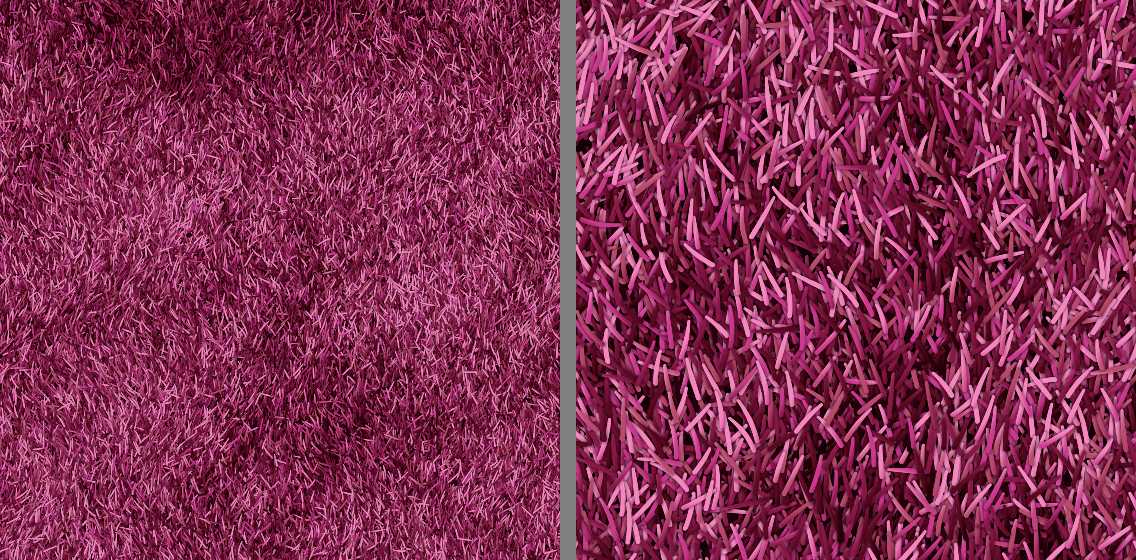
Left, the full canvas; right, a detail of the centre.
Give the GLSL for this texture, as a WebGL 1 fragment shader.

```glsl
precision highp float;
// Dense magenta pile of short, thin blades, like dyed artificial grass.
// Jittered grids of tapered, bent blades are stacked from dark and deep to
// bright and near; layered sines vary the lean and the light in broad patches.

uniform vec2 u_resolution;

#define LAYERS 15
#define CELL 0.0168          // grid spacing, in canvas units
#define HALF_LENGTH 0.0148   // longest half blade
#define HALF_WIDTH 0.00148
#define SPREAD 1.1           // random lean, radians
#define WILD_SHARE 0.14      // blades lying across the pile
#define DEPTH_LIGHT 0.42     // tone gained from bottom to top layer
#define TONE_SPREAD 0.98     // tone difference between blades
#define TONE_BASE 0.34
#define PATCH_LIGHT 0.15
#define CONTACT_SHADOW 0.26

const vec3 GAP     = vec3(0.08, 0.00, 0.03);
const vec3 SHADOW  = vec3(0.15, 0.00, 0.03);
const vec3 WINE    = vec3(0.35, 0.03, 0.12);
const vec3 CRIMSON = vec3(0.53, 0.09, 0.27);
const vec3 ROSE    = vec3(0.72, 0.29, 0.42);
const vec3 MAGENTA = vec3(0.80, 0.22, 0.56);
const vec3 PINK    = vec3(0.96, 0.53, 0.75);

vec4 hash4(vec2 c) {
  vec4 s = vec4(dot(c, vec2(127.1, 311.7)), dot(c, vec2(269.5, 183.3)),
                dot(c, vec2(419.2, 371.9)), dot(c, vec2(87.3, 233.1)));
  return fract(sin(s) * 43758.545);
}

// Tone 0..1 runs from shadow to lit tip; hue picks rose or magenta midtones.
vec3 bladeColour(float tone, float hue) {
  vec3 middle = mix(ROSE, MAGENTA, smoothstep(0.35, 0.6, hue));
  vec3 c = mix(SHADOW, WINE, smoothstep(0.04, 0.22, tone));
  c = mix(c, CRIMSON, smoothstep(0.24, 0.47, tone));
  c = mix(c, middle, smoothstep(0.50, 0.74, tone));
  return mix(c, PINK, smoothstep(0.80, 1.02, tone));
}

// Broad light: wavy patches, a dim upper edge and a dim hollow below centre.
float patchLight(vec2 p) {
  float waves = sin(p.x * 9.0 + 2.0 * sin(p.y * 6.0)) * sin(p.y * 11.0 + p.x * 4.0)
              + 0.6 * sin(p.x * 21.0 - p.y * 15.0 + 2.0 * sin(p.x * 13.0))
              + 0.4 * sin(p.y * 37.0 + 3.0 * sin(p.x * 17.0));
  vec2 hollow = (p - vec2(0.52, 0.27)) * vec2(4.5, 5.5);
  return PATCH_LIGHT * (0.6 * waves - 1.5 * smoothstep(0.72, 1.0, p.y)
                        - 1.2 * exp(-dot(hollow, hollow)));
}

// Slow change of the mean lean over the pile.
float flowAngle(vec2 p) {
  return 0.25 * sin(p.x * 14.0 + 3.0 * sin(p.y * 7.0))
       + 0.20 * sin(p.y * 19.0 - p.x * 8.0);
}

void main() {
  float scale = min(u_resolution.x, u_resolution.y);
  vec2 p = gl_FragCoord.xy / scale;
  float soft = 0.45 / scale;
  float light = patchLight(p);
  float flow = flowAngle(p);
  vec3 colour = GAP;

  for (int layer = 0; layer < LAYERS; layer++) {
    float level = float(layer);
    float depth = level / float(LAYERS - 1);
    vec2 q = p / CELL + vec2(level * 0.618, level * 0.377);
    vec2 home = floor(q);

    for (int j = -1; j <= 1; j++) {
      for (int i = -1; i <= 1; i++) {
        vec2 cell = home + vec2(float(i), float(j));
        vec4 h = hash4(cell + level * vec2(17.0, 43.0));
        vec4 k = fract(h.wzyx * 61.3 + h.yxwz * 7.7);

        // Blade frame: x across, y from root to tip
        float wild = step(1.0 - WILD_SHARE, k.w);
        float angle = flow + (h.z + h.w - 1.0) * SPREAD * (1.0 + 1.3 * wild);
        float cs = cos(angle);
        float sn = sin(angle);
        vec2 d = (q - cell - h.xy) * CELL;
        vec2 b = vec2(cs * d.x - sn * d.y, sn * d.x + cs * d.y);
        float halfLength = HALF_LENGTH * mix(0.6, 1.0, k.z);
        float along = b.y / halfLength;
        b.x += (k.x - 0.5) * 0.0022 * along * along;

        // Tapered outline with a smooth edge and a soft shadow around it
        float width = HALF_WIDTH * (1.0 - 0.4 * clamp(along, 0.0, 1.0));
        float dist = length(vec2(b.x, max(abs(b.y) - halfLength + width, 0.0))) - width;
        float cover = 1.0 - smoothstep(-soft, soft, dist);
        float shade = 1.0 - smoothstep(0.0, HALF_WIDTH * 1.3, dist);

        // Random tone, lit towards the tip and on one side
        float tone = TONE_BASE + DEPTH_LIGHT * depth + TONE_SPREAD * (k.y - 0.5)
                   + light + 0.12 * along - 0.06 * b.x / HALF_WIDTH;
        colour *= 1.0 - CONTACT_SHADOW * shade;
        colour = mix(colour, bladeColour(tone, k.x), cover);
      }
    }
  }
  gl_FragColor = vec4(colour, 1.0);
}
```
